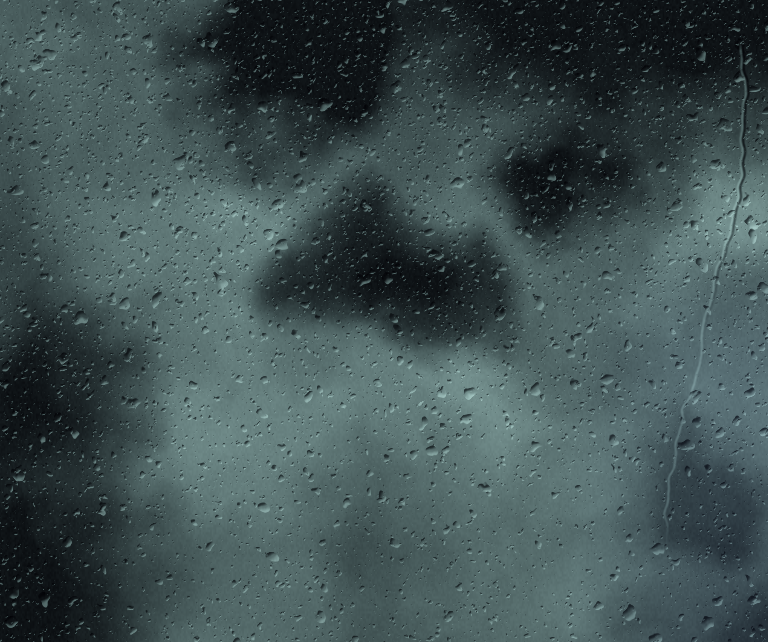
Give the GLSL for this texture, as a WebGL 2 fragment shader.

```glsl
#version 300 es
precision highp float;
// Rain drops on a window in front of a dim, stormy teal sky.
// The sky is warped fractal noise shaped by soft masses; drops are jittered
// cells in four sizes, shaded dark above and bright below, plus one trickle.
uniform vec2 u_resolution;
out vec4 fragColor;

const float SKY_TONE = 0.43;
const float SKY_CONTRAST = 0.46;
const float CLOUD_WARP = 0.17;
const int DROP_LAYERS = 4;
const float DROP_CELL = 0.036;
const float LAYER_SCALE = 0.6;
const float DROP_SHADOW = 0.62;
const float DROP_GLINT = 0.30;
const float TRICKLE_WIDTH = 0.0022;
const vec2 LIGHT_DIR = vec2(0.45, -0.89);

// Cloud masses: centre, radius, tone change
const vec4 MASSES[11] = vec4[11](
  vec4(0.44, 0.90, 0.17, -0.34), vec4(0.98, 0.97, 0.25, -0.32),
  vec4(0.86, 0.72, 0.10, -0.29), vec4(0.54, 0.60, 0.11, -0.29),
  vec4(0.70, 0.53, 0.11, -0.28), vec4(0.10, 0.41, 0.14, -0.17),
  vec4(0.00, 0.14, 0.28, -0.20), vec4(1.08, 0.24, 0.11, -0.18),
  vec4(0.46, 0.73, 0.12, 0.11), vec4(1.16, 0.69, 0.12, 0.18),
  vec4(0.72, 0.33, 0.16, 0.06));

vec3 hash3(vec2 p) {
  vec3 q = fract(p.xyx * vec3(0.1031, 0.1030, 0.0973));
  q += dot(q, q.yxz + 33.33);
  return fract((q.xxy + q.yzz) * q.zyx);
}

vec2 noise2(vec2 p) {
  vec2 i = floor(p), f = fract(p);
  f = f * f * (3.0 - 2.0 * f);
  vec2 low = mix(hash3(i).xy, hash3(i + vec2(1, 0)).xy, f.x);
  vec2 high = mix(hash3(i + vec2(0, 1)).xy, hash3(i + vec2(1, 1)).xy, f.x);
  return mix(low, high, f.y);
}

vec2 fbm2(vec2 p) {
  vec2 sum = vec2(0.0);
  float amp = 0.5;
  for (int i = 0; i < 5; i++) {
    sum += amp * noise2(p);
    p = mat2(1.6, 1.2, -1.2, 1.6) * p + 17.3;
    amp *= 0.5;
  }
  return sum;
}

float skyTone(vec2 p, float aspect) {
  vec2 warp = fbm2(p * 7.0 + 4.0) - 0.48;
  vec2 q = p + CLOUD_WARP * warp;
  float tone = SKY_TONE + SKY_CONTRAST * (fbm2(q * 3.2 + 11.0).x - 0.48);
  for (int i = 0; i < MASSES.length(); i++) {
    vec4 m = MASSES[i];
    tone += m.w * (1.0 - smoothstep(0.4, 1.35, length(q - m.xy) / m.z));
  }
  // Darker toward the bottom, the top middle and the sides
  tone -= 0.11 * (1.0 - smoothstep(0.0, 0.35, q.y));
  tone -= 0.16 * smoothstep(0.8, 1.0, q.y) * smoothstep(0.2, 0.5, q.x);
  tone -= 0.09 * smoothstep(0.3, 0.62, abs(p.x - 0.5 * aspect));
  return max(tone, 0.07);
}

// One size of drops: x = shadow, y = glint
vec2 dropLayer(vec2 p, float cell, float chance, float seed, float px) {
  vec2 bend = (noise2(p / cell * 4.0 + seed) - 0.5) * cell * 0.22;
  vec2 g = (p + bend) / cell;
  vec2 shade = vec2(0.0);
  for (int y = -1; y <= 1; y++)
  for (int x = -1; x <= 1; x++) {
    vec2 id = floor(g) + vec2(x, y);
    vec3 h = hash3(id + seed);
    vec3 k = hash3(id + seed + 71.7);
    if (k.x > chance) continue;
    float r = cell * (0.09 + 0.19 * h.z * h.z * h.z);
    vec2 e = (g - id - h.xy) * cell / r;
    float lean = (k.y - 0.5) * 0.9;
    e.x += lean * e.y;
    e *= mix(vec2(1.25, 0.75), vec2(0.85, 1.1), k.z);
    float d = length(e), soft = 0.6 * px / r;
    float body = 1.0 - smoothstep(1.0 - soft, 1.0 + soft, d);
    body *= min(1.0, 0.8 * r / px);
    float lit = dot(e, LIGHT_DIR) / max(1.0, d);
    vec2 part = smoothstep(vec2(0.0), vec2(0.75), vec2(-lit, lit));
    shade = max(shade, body * part);
  }
  return shade;
}

// Thin wandering water trail: x = shadow, y = glint
vec2 trickle(vec2 p, float px) {
  float path = mix(1.035, 1.152, smoothstep(0.1, 0.8, p.y));
  path += 0.020 * (noise2(vec2(p.y * 14.0, 3.0)).x - 0.5);
  path += 0.006 * (noise2(vec2(p.y * 55.0, 9.0)).x - 0.5);
  float span = smoothstep(0.14, 0.22, p.y) * (1.0 - smoothstep(0.92, 0.94, p.y));
  vec2 gap = abs(p.x - path + vec2(-0.0025, 0.0015));
  vec2 line = 1.0 - smoothstep(vec2(0.0), vec2(TRICKLE_WIDTH + px), gap);
  float head = 1.0 - smoothstep(0.006, 0.006 + 2.0 * px, length(p - vec2(1.152, 0.93)));
  return vec2(max(line.x * span * smoothstep(0.4, 0.8, p.y), head), line.y * span * 0.6);
}

void main() {
  vec2 p = gl_FragCoord.xy / u_resolution.y;
  float px = 1.0 / u_resolution.y;
  float tone = skyTone(p, u_resolution.x / u_resolution.y);
  float gloom = 1.0 - smoothstep(0.12, 0.36, tone);

  // Drops gather toward the top and stand out over dark cloud
  float patchy = noise2(p * 9.0 + 40.0).x - 0.5;
  float chance = mix(0.34, 0.72, smoothstep(0.1, 0.85, p.y)) + 0.3 * patchy + 0.1 * gloom;
  vec2 wet = trickle(p, px);
  float cell = DROP_CELL;
  for (int i = 0; i < DROP_LAYERS; i++) {
    wet = max(wet, dropLayer(p, cell, chance, 23.0 * float(i + 1), px));
    cell *= LAYER_SCALE;
  }
  tone *= 1.0 - DROP_SHADOW * wet.x;
  tone += wet.y * DROP_GLINT * mix(0.65, 1.15, gloom);

  // Fine mist grain, then the teal colour ramp
  tone += 0.035 * (noise2(p * vec2(420.0, 260.0)).x - 0.5);
  vec3 color = vec3(tone * (0.75 + 0.1 * tone), tone, 0.015 + 0.96 * tone);
  color.b += 0.025 * smoothstep(0.8, 1.15, p.x) * (1.0 - smoothstep(0.4, 0.7, p.y));
  fragColor = vec4(clamp(color, 0.0, 1.0), 1.0);
}
```
